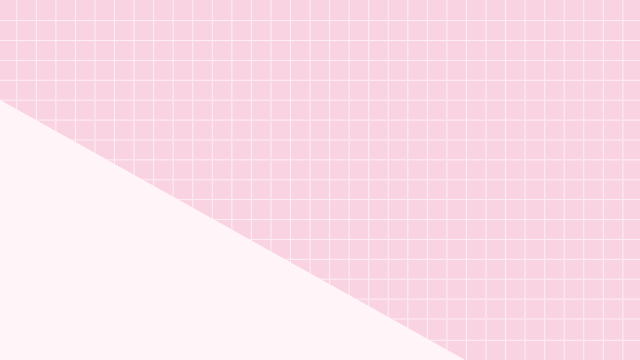
A Shadertoy shader for this background:

```glsl
// A pale wedge fills the lower left corner over a pink sheet ruled with thin lines.
// The grid repeats by rounding to the nearest line; the wedge is a half-plane.
// All lengths are in units of the canvas height.

const vec3 PINK = vec3(0.976, 0.827, 0.882);
const vec3 PALE = vec3(1.0, 0.957, 0.973);

const vec2 GRID_CENTER = vec2(0.8069, 0.5007);   // a crossing of two lines
const vec2 GRID_STEP = vec2(0.05431, 0.05525);
const vec2 MAX_INDEX = vec2(40.0, 8.0);          // lines kept on each side
const float LINE_WIDTH = 0.0027;
const float LINE_OPACITY = 0.85;

const float LOW_ROW_TOP = 0.075;                 // the lowest line sits
const float LOW_ROW_DROP = 0.004;                // slightly under its step

const float WEDGE_HEIGHT = 0.7225;               // meets the left edge
const float WEDGE_WIDTH = 1.2925;                // meets the bottom edge

// Share of a pixel covered by a line at the given distance
vec2 lineCoverage(vec2 dist, float pixel) {
    vec2 low = max(dist - 0.5 * pixel, vec2(-0.5 * LINE_WIDTH));
    vec2 high = min(dist + 0.5 * pixel, vec2(0.5 * LINE_WIDTH));
    return max(high - low, 0.0) / pixel;
}

float gridCoverage(vec2 p, float pixel) {
    p.y += LOW_ROW_DROP * (1.0 - step(LOW_ROW_TOP, p.y));
    vec2 q = p - GRID_CENTER;
    vec2 index = clamp(round(q / GRID_STEP), -MAX_INDEX, MAX_INDEX);
    vec2 lines = lineCoverage(q - index * GRID_STEP, pixel);
    return max(lines.x, lines.y);
}

// Signed distance to the slanted edge, negative inside the wedge
float wedgeDistance(vec2 p) {
    vec2 normal = normalize(vec2(WEDGE_HEIGHT, WEDGE_WIDTH));
    return dot(p - vec2(0.0, WEDGE_HEIGHT), normal);
}

void mainImage(out vec4 fragColor, in vec2 fragCoord) {
    float pixel = 1.0 / iResolution.y;
    vec2 p = fragCoord * pixel;

    // Ruled sheet, then the wedge on top
    vec3 color = mix(PINK, PALE, LINE_OPACITY * gridCoverage(p, pixel));
    float wedge = clamp(0.5 - wedgeDistance(p) / pixel, 0.0, 1.0);
    color = mix(color, PALE, wedge);

    fragColor = vec4(color, 1.0);
}
```
